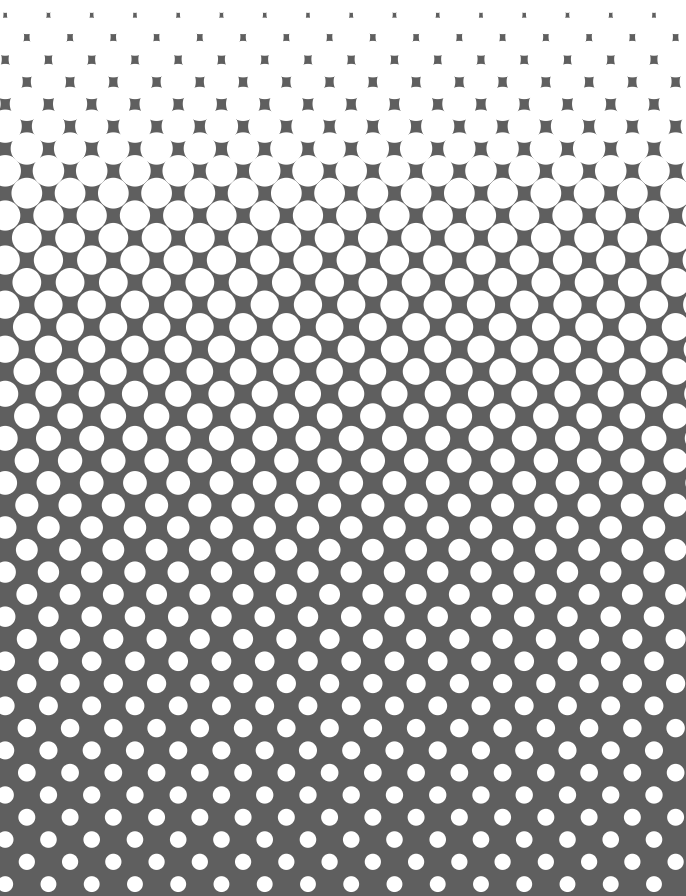
Reproduce this pattern procedurally as a WebGL 2 fragment shader.

```glsl
#version 300 es
precision highp float;

// Halftone fade: white dots on a staggered lattice over dark grey. They grow
// with height until they overlap, leaving small concave squares near the top.
// Each pixel is tested against its nearest dot, sized by the local row height.

uniform vec2 u_resolution;
out vec4 fragColor;

const vec3 INK = vec3(0.373);
const vec3 PAPER = vec3(1.0);
const float ROW_HEIGHT = 0.02487;           // in canvas heights
const vec2 FIRST_DOT = vec2(0.0058, 0.0132); // in canvas heights
const vec2 CELL = vec2(1.941, 2.0);          // lattice cell, in rows
const float LAST_ROW = 39.9;                 // where the gaps close

// Distance to the nearest point of a rectangular grid.
float gridDistance(vec2 p, vec2 cell) {
    return length(p - cell * round(p / cell));
}

// Distance to the nearest dot centre of two interleaved grids.
float staggeredDistance(vec2 p, vec2 cell) {
    return min(gridDistance(p, cell), gridDistance(p - 0.5 * cell, cell));
}

// Dot area grows linearly with the row; past contact, gap area shrinks linearly.
float dotRadius(float row, float lastRow) {
    float separate = sqrt(max(0.0192 + 0.01467 * row, 0.0));
    float overlapping = 0.987 - 0.1 * sqrt(max(lastRow - row, 0.0));
    return max(separate, overlapping);
}

void main() {
    // Lattice coordinates: one unit is one row of dots.
    vec2 p = (gl_FragCoord.xy / u_resolution.y - FIRST_DOT) / ROW_HEIGHT;
    float pixel = 1.0 / (u_resolution.y * ROW_HEIGHT);

    // Signed distance to the dot edge, smoothed over one pixel.
    float edge = staggeredDistance(p, CELL) - dotRadius(p.y, LAST_ROW);
    float dotCover = clamp(0.5 - edge / pixel, 0.0, 1.0);

    fragColor = vec4(mix(INK, PAPER, dotCover), 1.0);
}
```
